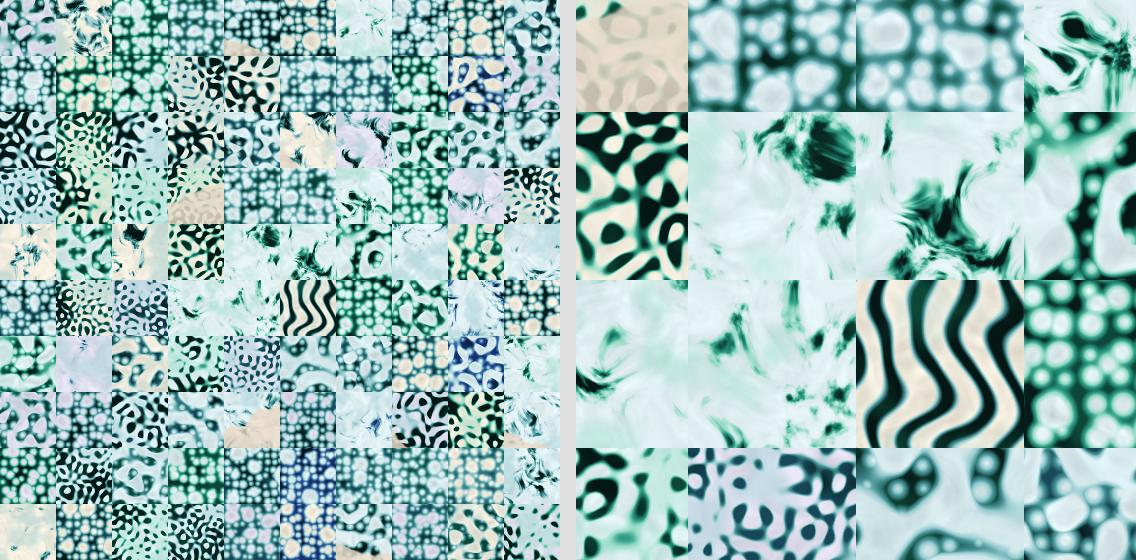
Left: the whole. Right: its middle third, enlarged.
This pattern is drawn by a three.js fragment shader. Its source:

```glsl
// Ten by ten patchwork of sea foam tiles: beads, mazes, lace, goo and streams in teal and white.
varying vec2 vUv;

float hash(vec2 p) {
  return fract(sin(dot(p, vec2(127.1, 311.7))) * 43758.5453);
}

float noise(vec2 p) {
  vec2 i = floor(p), f = fract(p);
  f = f * f * (3.0 - 2.0 * f);
  return mix(mix(hash(i), hash(i + vec2(1.0, 0.0)), f.x),
             mix(hash(i + vec2(0.0, 1.0)), hash(i + 1.0), f.x), f.y);
}

float fbm(vec2 p) {
  float sum = 0.0, amp = 0.53;
  for (int i = 0; i < 4; i++) {
    sum += amp * noise(p);
    p = mat2(1.6, 1.2, -1.2, 1.6) * p + 3.7;
    amp *= 0.5;
  }
  return sum;
}

float smoothMin(float a, float b, float k) {
  float h = max(k - abs(a - b), 0.0) / k;
  return min(a, b) - h * h * k * 0.25;
}

// Distance to round drops of mixed size that may melt together
float beads(vec2 p, float count, vec2 seed, float stick) {
  vec2 q = p * count, cell = floor(q);
  float d = 1.0;
  for (int y = -1; y <= 1; y++) {
    for (int x = -1; x <= 1; x++) {
      vec2 c = cell + vec2(float(x), float(y)), s = c + seed;
      vec2 centre = c + 0.5 + 0.42 * (vec2(hash(s + 0.31), hash(s + 0.67)) - 0.5);
      float radius = mix(0.16, 0.47, hash(s + 0.93));
      d = smoothMin(d, length(q - centre) - radius, stick);
    }
  }
  return d / count;
}

// Waves of one length in many directions make a wandering maze
float maze(vec2 p, vec2 seed) {
  float sum = 0.0;
  for (int i = 0; i < 9; i++) {
    float n = float(i), a = n * 0.349 + 0.3 * hash(seed + n);
    float k = 0.88 + 0.24 * hash(seed + n + 0.4);
    sum += cos(k * dot(p, vec2(cos(a), sin(a))) + 6.283 * hash(seed + n + 0.7));
  }
  return sum / 3.0;
}

void main() {
  vec2 id = floor(vUv * 10.0), p = fract(vUv * 10.0);
  vec2 seed = id * 17.0 + 5.0;
  float kind = hash(seed), vary = hash(seed + 1.3), tint = hash(seed + 2.9);
  vec2 warp = vec2(noise(p * 4.0 + seed), noise(p * 4.0 + seed + 9.0)) - 0.5;
  float cloud = fbm(p * 2.3 + seed);
  float grain = fbm(p * 9.0 + warp * 3.0 + seed);

  // Mazes gather at the left, foam near the middle
  vec2 left = id - vec2(0.5, 5.5), middle = id - vec2(4.0, 6.0);
  float mazeShare = 0.15 + 0.6 * exp(-0.15 * dot(left, left));
  float foamShare = 0.17 + 0.4 * exp(-0.2 * dot(middle, middle));

  // Height of the foam: positive is pale, negative is deep water
  float v;
  float gloss = 0.0;
  if (distance(id, vec2(5.0, 4.0)) < 0.5) {
    v = 1.7 * sin(p.x * 27.0 + 2.2 * sin(p.y * 9.0 + p.x * 3.0) + warp.x * 4.0) + 0.5;
    gloss = 0.6;
  } else if (kind < mazeShare) {
    v = 1.7 * maze(p * mix(30.0, 52.0, vary) + warp * 5.0, seed) + 0.25
      + 5.0 * (cloud - 0.45);
  } else if (hash(seed + 4.1) < foamShare) {
    float lace = 1.0 - abs(2.0 * noise(p * 8.0 + warp * 4.0 + seed) - 1.0);
    v = 5.0 * (grain - 0.42) + 6.0 * (cloud - 0.4) + 1.2 * lace - 0.1;
  } else if (hash(seed + 6.7) < 0.62) {
    float stick = mix(0.02, 0.35, vary * vary);
    float large = beads(p + warp * 0.06, mix(2.4, 3.6, vary), seed, stick);
    float small = beads(p, mix(5.5, 7.5, tint), seed + 40.0, stick);
    v = 0.1 - 24.0 * smoothMin(large, small, 0.01 + 0.03 * vary);
    gloss = 1.0;
  } else {
    float goo = 1.9 * maze(p * mix(14.0, 25.0, vary) + warp * 3.0, seed);
    float drops = -20.0 * beads(p, 6.0, seed, 0.1);
    v = max(goo + 0.35 + 2.0 * (cloud - 0.5), drops - 0.2);
    gloss = 0.6;
  }

  // Water runs from near black to green, blue or a rare navy
  vec3 water = tint < 0.55 ? vec3(0.05, 0.28, 0.22) : vec3(0.09, 0.28, 0.35);
  water = mix(water, vec3(0.09, 0.19, 0.43), step(0.92, tint));
  vec3 deep = mix(vec3(0.02, 0.09, 0.08), water, smoothstep(0.3, 0.65, cloud + 0.35 * vary - 0.15));
  vec3 teal = mix(vec3(0.25, 0.55, 0.56), vec3(0.12, 0.62, 0.48), step(tint, 0.28) * 0.7);
  teal = mix(teal, vec3(0.25, 0.43, 0.68), step(0.92, tint));
  vec3 mist = mix(vec3(0.59, 0.80, 0.82), vec3(0.58, 0.86, 0.77), step(tint, 0.28));

  // Foam is cool white, cream or lilac
  float warmth = hash(seed + 8.3);
  vec3 pale = mix(vec3(0.87, 0.93, 0.94), vec3(0.94, 0.92, 0.86), step(0.72, warmth));
  pale = mix(pale, vec3(0.88, 0.87, 0.93), step(warmth, 0.18));
  pale += 0.16 * (grain - 0.5);
  pale = mix(pale, mist, 0.4 * smoothstep(0.5, 0.7, cloud) * (1.0 - gloss));
  pale -= 0.06 * gloss * smoothstep(1.2, 3.0, v);

  vec3 colour = mix(deep, teal, smoothstep(-0.9, -0.1, v));
  colour = mix(colour, mist, smoothstep(-0.25, 0.35, v));
  colour = mix(colour, pale, smoothstep(0.15, 0.95, v));

  // A sandy corner on a few tiles
  float shore = p.x * (vary - 0.5) * 2.0 - p.y + 0.4 * cloud + 0.15;
  float sand = smoothstep(-0.03, 0.03, shore) * step(0.9, hash(seed + 11.9));
  colour = mix(colour, vec3(0.91, 0.85, 0.78) + 0.1 * (grain - 0.5), sand * 0.85);

  gl_FragColor = vec4(colour, 1.0);
}
```
